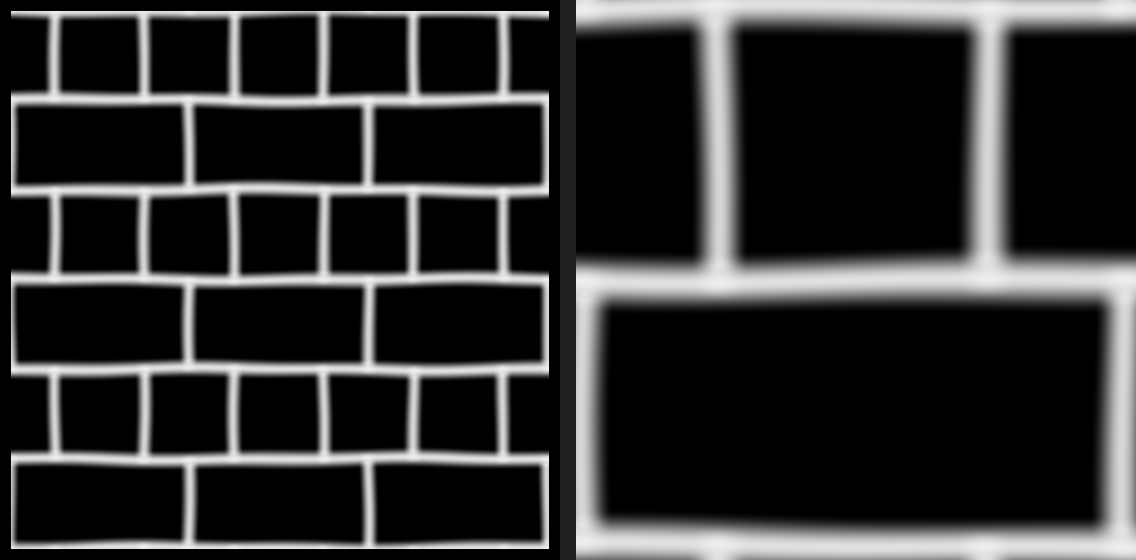
Left, the full canvas; right, a detail of the centre.
A three.js fragment shader for this texture map:

```glsl
varying vec2 vUv;

#define MARGIN 0.01953          // black frame around the wall
#define ROWS 6.0                // courses, and short bricks across
#define JOINT_REACH vec2(0.113, 0.123) // falloff of upright and level joints
#define JOINT_LEVEL vec2(0.84, 0.88)   // brightness of upright and level joints
#define NUDGE vec2(0.012, -0.006)      // offset of the grid in the frame
#define WOBBLE vec2(0.008, 0.013)      // bend of the joints
#define EDGE 0.00098            // half width of the frame edge

// Layered sines that bend every joint differently
vec2 bend(vec2 p) {
  vec2 broad = sin(vec2(2.3 * p.y + 4.1 * p.x, 1.35 * p.x + 2.7 * p.y) + vec2(0.6, 2.4));
  vec2 fine = sin(vec2(4.7 * p.y - 2.9 * p.x, 3.4 * p.x - 4.3 * p.y) + vec2(1.9, 0.3));
  return WOBBLE * (broad + 0.6 * fine);
}

// Soft bump centred on a joint
float joint(float dist, float reach) {
  return 1.0 - smoothstep(0.0, reach, dist);
}

// Upright joints: long bricks in even courses, offset short ones in odd
float uprights(float x, float row) {
  float odd = mod(row, 2.0);
  float width = 2.0 - odd;
  float cell = (x - 0.5 * odd) / width;
  float dist = abs(fract(cell + 0.5) - 0.5) * width;
  return JOINT_LEVEL.x * joint(dist, JOINT_REACH.x);
}

void main() {
  vec2 p = (vUv - MARGIN) / (1.0 - 2.0 * MARGIN) * ROWS + NUDGE;
  p += bend(p);

  float row = floor(p.y);
  float rowDist = abs(fract(p.y + 0.5) - 0.5);

  // Upright joints blend into the next course so their ends stay soft
  float own = 0.5 + 0.5 * smoothstep(0.0, 0.075, rowDist);
  float upright = mix(uprights(p.x, row + 1.0), uprights(p.x, row), own);
  float level = JOINT_LEVEL.y * joint(rowDist, JOINT_REACH.y);
  float mortar = 1.0 - (1.0 - upright) * (1.0 - level);

  // Straight frame cut
  vec2 inset = min(vUv, 1.0 - vUv);
  float frame = smoothstep(MARGIN - EDGE, MARGIN + EDGE, min(inset.x, inset.y));

  gl_FragColor = vec4(vec3(mortar * frame), 1.0);
}
```
